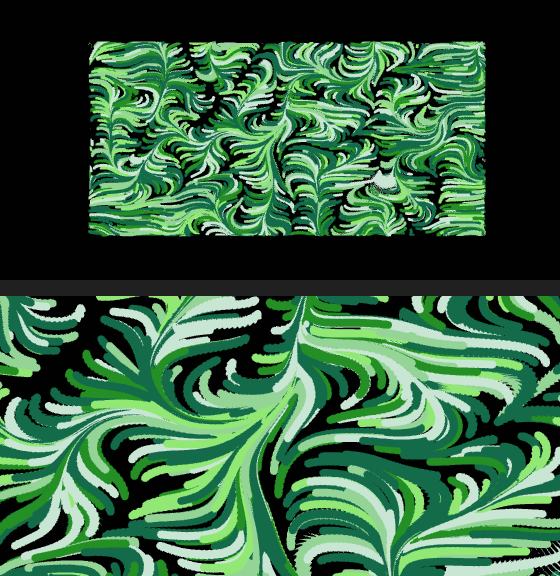
Top, the full canvas; bottom, a detail of the centre.
A Shadertoy shader for this pattern:

```glsl
// Feathery green brush strokes combed along a swirling flow field, inside a black margin.
// Each sample walks upstream and looks for stroke seeds on a jittered grid; the seed of
// highest rank wins. Sideways offsets are rescaled by how far the flow has converged.

const vec2 TILE = vec2(2.0, 1.0);   // canvas size in units of its height

vec2 hash2(vec2 p) {
    return fract(sin(vec2(dot(p, vec2(127.1, 311.7)), dot(p, vec2(269.5, 183.3)))) * 43758.5453);
}

// Slope contribution of one lattice corner, wrapped over the tile
float corner(vec2 cell, vec2 offset, vec2 period) {
    return dot(hash2(mod(cell, period) + 8.3) * 2.0 - 1.0, offset);
}

float gradientNoise(vec2 p, vec2 period) {
    vec2 i = floor(p), f = fract(p);
    vec2 u = f * f * f * (f * (f * 6.0 - 15.0) + 10.0);
    vec2 e = vec2(1.0, 0.0);
    float low = mix(corner(i, f, period), corner(i + e, f - e, period), u.x);
    float high = mix(corner(i + e.yx, f - e.yx, period), corner(i + 1.0, f - 1.0, period), u.x);
    return mix(low, high, u.y);
}

// Swirling direction that lingers near the horizontal and turns fast through the vertical
float flowAngle(vec2 p) {
    vec2 period = vec2(11.0, 4.0);
    float turn = 8.5 * gradientNoise(p / TILE * period, period);
    return turn - 0.36 * sin(2.0 * turn);
}

vec3 strokeColor(float pick) {
    if (pick < 0.36) return vec3(0.08, 0.42, 0.29);   // teal
    if (pick < 0.52) return vec3(0.14, 0.56, 0.14);   // leaf green
    if (pick < 0.67) return vec3(0.58, 0.83, 0.59);   // soft green
    if (pick < 0.84) return vec3(0.79, 0.90, 0.83);   // pale mint
    return vec3(0.57, 0.91, 0.46);                    // bright lime
}

// Signed distance to the rounded painted area
float paintedArea(vec2 p) {
    vec2 d = abs(p - vec2(1.025, 0.504)) - vec2(0.698, 0.336);
    return length(max(d, 0.0)) + min(max(d.x, d.y), 0.0) - 0.012;
}

vec3 paint(vec2 p) {
    const float stepLength = 0.006, cellSize = 1.0 / 48.0, radius = 0.0046;
    vec3 color = vec3(0.0, 0.004, 0.0);
    float area = paintedArea(p);
    if (area > 0.0) return color;

    vec2 q = p;
    float topRank = -1.0, squeeze = 1.0;
    for (int i = 0; i < 30; i++) {
        float angle = flowAngle(q);
        vec2 along = vec2(cos(angle), sin(angle));
        vec2 across = vec2(-along.y, along.x);
        vec2 home = floor(q / cellSize);

        // Seeds in the surrounding cells
        for (int k = 0; k < 9; k++) {
            vec2 cell = home + vec2(k % 3, k / 3) - 1.0;
            vec2 id = mod(cell, round(TILE / cellSize));
            vec2 offset = (cell + hash2(id)) * cellSize - q;
            float ahead = dot(offset, along);
            float side = dot(offset, across) * squeeze;
            if (abs(ahead) > stepLength || abs(side) > radius) continue;

            // Round-capped stroke of random length, ending raggedly at the margin
            vec2 rnd = hash2(id + 91.3);
            float travelled = float(i) * stepLength - ahead;
            float strokeLength = 0.095 + 0.075 * fract(rnd.x * 37.0);
            float dist = length(vec2(side, travelled - clamp(travelled, 0.0, strokeLength)));
            bool inside = area + 0.01 * fract(rnd.x * 57.0) < 0.0;
            if (dist < radius && inside && rnd.x > topRank) {
                topRank = rnd.x;
                color = strokeColor(rnd.y);
            }
        }

        // Walk upstream and gather the convergence of the flow
        float spread = (flowAngle(q + across * 0.002) - angle) / 0.002;
        squeeze *= exp(spread * stepLength);
        q -= along * stepLength;
    }
    return color;
}

void mainImage(out vec4 fragColor, in vec2 fragCoord) {
    // Four samples on a turned square smooth the edges
    vec3 sum = vec3(0.0);
    for (int s = 0; s < 4; s++) {
        float a = 1.5708 * float(s) + 0.46;
        vec2 shift = 0.46 * vec2(cos(a), sin(a));
        sum += paint((fragCoord + shift) / iResolution.xy * TILE);
    }
    fragColor = vec4(sum / 4.0, 1.0);
}
```
